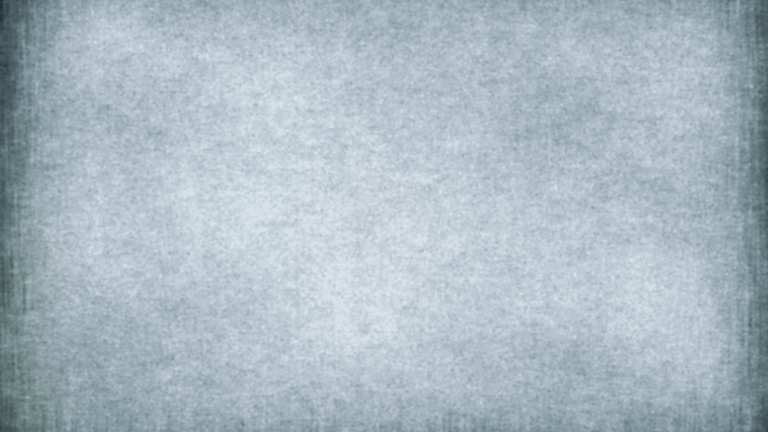
Give the GLSL for this texture, as a WebGL 1 fragment shader.

```glsl
precision highp float;
// Worn blue-grey cloth: a pale uneven centre that darkens toward stained edges.
// Soft blots set the broad light, cellular noise at several scales adds mottling,
// and stretched copies of the same noise make the woven threads and the grain.

uniform vec2 u_resolution;

vec3 hash3(vec2 cell) {
  vec3 q = fract(cell.xyx * vec3(0.1031, 0.1030, 0.0973));
  q += dot(q, q.yzx + 33.33);
  return fract((q.xxy + q.yzz) * q.zyx);
}

// Cellular noise: one signed soft spot at a random place in every cell.
float spotNoise(vec2 p) {
  vec2 base = floor(p);
  float sum = 0.0;
  for (int j = -1; j <= 1; j++) {
    for (int i = -1; i <= 1; i++) {
      vec2 cell = base + vec2(float(i), float(j));
      vec3 rnd = hash3(cell + 57.0);
      vec2 d = cell + rnd.xy - p;
      float k = max(0.0, 1.0 - dot(d, d));
      sum += (rnd.z * 2.0 - 1.0) * k * k * k;
    }
  }
  return sum;
}

float layeredSpots(vec2 p, float gain) {
  float sum = 0.0;
  float amp = 1.0;
  for (int i = 0; i < 4; i++) {
    sum += amp * spotNoise(p);
    p = mat2(0.96, 0.28, -0.28, 0.96) * p * 2.03 + 11.7;
    amp *= gain;
  }
  return sum;
}

float blot(vec2 uv, vec2 centre, vec2 size) {
  vec2 d = (uv - centre) / size;
  return exp(-dot(d, d));
}

// Broad light and dark areas of the cloth.
float broadLight(vec2 uv) {
  float v = 0.715;
  v += 0.120 * blot(uv, vec2(0.47, 0.43), vec2(0.30, 0.40));
  v += 0.035 * blot(uv, vec2(0.46, 0.24), vec2(0.09, 0.14));
  v += 0.040 * blot(uv, vec2(0.28, 0.52), vec2(0.10, 0.14));
  v += 0.080 * blot(uv, vec2(0.84, 0.32), vec2(0.10, 0.13));
  v += 0.065 * blot(uv, vec2(0.92, 0.19), vec2(0.06, 0.12));
  v += 0.065 * blot(uv, vec2(0.88, 0.80), vec2(0.09, 0.14));
  v += 0.075 * blot(uv, vec2(0.13, 0.90), vec2(0.09, 0.10));
  v += 0.050 * blot(uv, vec2(0.34, 0.82), vec2(0.13, 0.16));
  v += 0.055 * blot(uv, vec2(0.10, 0.45), vec2(0.07, 0.20));
  v -= 0.065 * blot(uv, vec2(0.70, 0.73), vec2(0.09, 0.13));
  v -= 0.035 * blot(uv, vec2(0.16, 0.73), vec2(0.09, 0.07));
  v -= 0.035 * blot(uv, vec2(0.30, 0.28), vec2(0.08, 0.09));
  v -= 0.045 * blot(uv, vec2(0.13, 0.17), vec2(0.08, 0.12));
  v -= 0.045 * blot(uv, vec2(0.73, 0.17), vec2(0.09, 0.10));
  return v;
}

// Darkening along the four borders, strongest at the upper left.
float edgeShade(vec2 uv, float wobble) {
  float left = exp(-uv.x / 0.044);
  float right = exp(-(1.0 - uv.x) / 0.040);
  float low = exp(-uv.y / 0.070);
  float high = exp(-(1.0 - uv.y) / 0.060);
  float corner = blot(uv, vec2(0.0, 1.0), vec2(0.06, 0.16));
  float shade = 0.34 * left + 0.31 * right + 0.13 * low + 0.07 * high;
  return shade * (1.0 + 0.30 * wobble) + 0.13 * corner;
}

// Maps a tone to the slate, steel and pale blue of the dye.
vec3 clothColour(float tone) {
  vec3 c = mix(vec3(0.12, 0.18, 0.20), vec3(0.29, 0.36, 0.38),
               smoothstep(0.12, 0.36, tone));
  c = mix(c, vec3(0.40, 0.49, 0.51), clamp((tone - 0.36) / 0.13, 0.0, 1.0));
  c = mix(c, vec3(0.51, 0.59, 0.62), clamp((tone - 0.49) / 0.10, 0.0, 1.0));
  c = mix(c, vec3(0.70, 0.755, 0.795), clamp((tone - 0.59) / 0.16, 0.0, 1.0));
  return mix(c, vec3(0.84, 0.885, 0.91), clamp((tone - 0.75) / 0.13, 0.0, 1.0));
}

void main() {
  vec2 uv = gl_FragCoord.xy / u_resolution;
  vec2 p = uv * vec2(u_resolution.x / u_resolution.y, 1.0);

  // Mottling, threads and grain
  float clouds = layeredSpots(p * vec2(4.0, 5.0), 0.6);
  float mottle = layeredSpots(p * vec2(20.0, 28.0) + 31.0, 0.85);
  float weft = spotNoise(p * vec2(32.0, 125.0));
  float warp = spotNoise(p * vec2(125.0, 12.0) + 73.0);
  float grain = spotNoise(p * 140.0 + 19.0);

  // Threads show more where the cloth is stained
  float border = edgeShade(uv, clouds);
  float wear = smoothstep(0.02, 0.20, border);
  float tone = broadLight(uv) - border;
  tone += 0.019 * clouds + 0.024 * mottle + 0.050 * grain;
  tone += mix(0.022, 0.034, wear) * weft + mix(0.011, 0.060, wear) * warp;

  // Faint warm centre and green stains at the lower left
  vec3 colour = clothColour(tone);
  colour += vec3(0.010, 0.0, -0.004) * blot(uv, vec2(0.48, 0.42), vec2(0.10, 0.22));
  float moss = blot(uv, vec2(0.03, 0.18), vec2(0.05, 0.28));
  colour += vec3(0.005, 0.002, -0.040) * moss * (0.8 + 0.5 * clouds);
  gl_FragColor = vec4(clamp(colour, 0.0, 1.0), 1.0);
}
```
